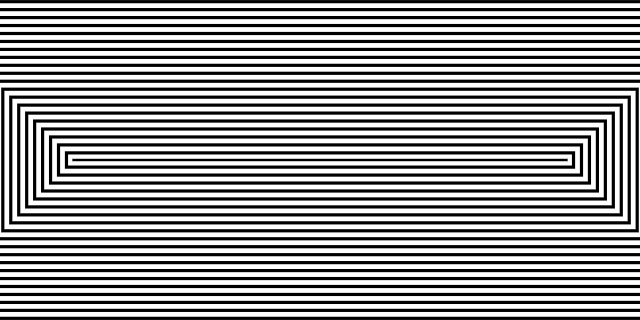
Write a WebGL 2 fragment shader that draws this pattern.

```glsl
#version 300 es
precision highp float;
// Nested black rectangular outlines around a long horizontal bar on white.

#define PERIOD 0.02487      // spacing of the outlines, in canvas heights
#define INSET 0.0026        // inward shift of all outlines
#define LINE_SHARE 0.4      // dark share of each period
#define CORE_LENGTH 0.770   // half length of the central bar
#define CORE_HALF 0.0038    // half thickness of the central bar
#define INK vec3(0.0)
#define PAPER vec3(1.0)

uniform vec2 u_resolution;
out vec4 fragColor;

// Sharp-cornered distance to a horizontal segment through the origin.
float boxDistance(vec2 p, float halfLength) {
    vec2 a = abs(p);
    return max(a.x - halfLength, a.y);
}

// Fraction of a pixel covered by a shape with signed distance d.
float coverage(float d, float pixel) {
    return clamp(0.5 - d / pixel, 0.0, 1.0);
}

void main() {
    float pixel = 1.0 / u_resolution.y;
    vec2 p = (gl_FragCoord.xy - 0.5 * u_resolution) * pixel;
    float d = boxDistance(p, CORE_LENGTH);

    // Evenly spaced outlines
    float phase = fract((d + INSET) / PERIOD + 0.5) - 0.5;
    float outline = (abs(phase) - 0.5 * LINE_SHARE) * PERIOD;

    // Central bar
    float bar = d - CORE_HALF;

    float ink = coverage(min(outline, bar), pixel);
    fragColor = vec4(mix(PAPER, INK, ink), 1.0);
}
```
